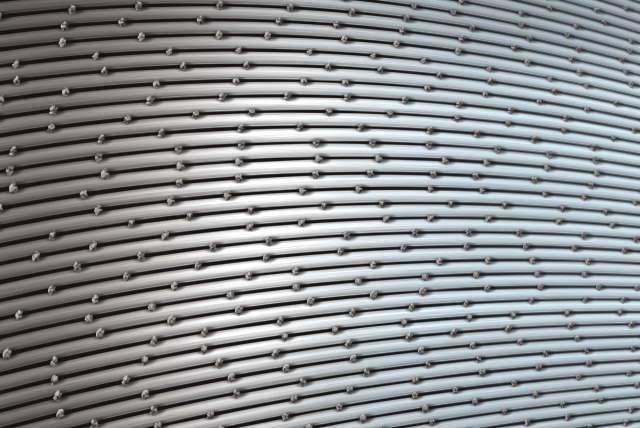
Give the GLSL for this texture, as a WebGL 2 fragment shader.

```glsl
#version 300 es
precision highp float;

uniform vec2 u_resolution;
out vec4 fragColor;

const vec3 WARM_STEEL = vec3(0.53, 0.505, 0.495);
const vec3 COOL_STEEL = vec3(0.75, 0.82, 0.845);
const vec3 GLARE = vec3(0.95, 0.95, 0.955);
const vec3 GAP_NEAR = vec3(0.09, 0.08, 0.075);
const vec3 GAP_FAR = vec3(0.23, 0.26, 0.27);
const vec3 WELD_DARK = vec3(0.20, 0.19, 0.185);
const vec3 WELD_LIGHT = vec3(0.74, 0.73, 0.72);

float hash(vec2 p) {
    return fract(sin(dot(p, vec2(127.1, 311.7))) * 43758.5453);
}

float noise(vec2 p) {
    vec2 i = floor(p);
    vec2 f = fract(p);
    f = f * f * (3.0 - 2.0 * f);
    float low = mix(hash(i), hash(i + vec2(1.0, 0.0)), f.x);
    float high = mix(hash(i + vec2(0.0, 1.0)), hash(i + 1.0), f.x);
    return mix(low, high, f.y);
}

float bell(float x, float center, float width) {
    float d = (x - center) / width;
    return exp(-d * d);
}

// Rod spacing shrinks with perspective towards the right
float rodPitch(float x) {
    return 0.043 - 0.010 * x - 0.0047 * x * x;
}

// Row number, growing downwards along the bent sheet of rods
float rowAt(vec2 uv) {
    float bend = 0.598 + 0.262 * uv.x - 0.25 * uv.x * uv.x;
    float t = (bend - uv.y) / rodPitch(uv.x);
    float above = min(t, 0.0);
    return t - 0.008 * above * above;
}

// Brightness across one rod: 0 is its upper edge, 1 its lower edge
float rodShade(float f, float contrast) {
    float upper = 1.0 - smoothstep(0.05, 0.26, f);
    float lower = smoothstep(0.5, 0.95, f);
    float shine = 0.13 * bell(f, 0.34, 0.13) + 0.14 * bell(f, 0.83, 0.035);
    return 1.0 + contrast * (shine - 0.22 * upper - 0.42 * lower);
}

// Steel tint, with a broad glare left of the centre
vec3 steelColor(vec2 uv) {
    vec3 tint = mix(WARM_STEEL, COOL_STEEL, smoothstep(0.3, 0.66, uv.x));
    float glare = bell(uv.x, 0.42 + 0.08 * (uv.y - 0.5), 0.2) * (0.6 + 0.4 * bell(uv.y, 0.48, 0.4));
    float falloff = 1.0 - 0.2 * smoothstep(0.72, 1.0, uv.y) - 0.1 * smoothstep(0.3, 0.0, uv.y);
    return mix(tint, GLARE, glare) * falloff * mix(0.86, 1.0, smoothstep(0.0, 0.25, uv.x));
}

// Offset from the weld of this cell, in canvas heights
vec2 weldOffset(float x, float gapRow, float e, float aspect) {
    float along = 7.5 * x + 2.5 * x * x + hash(vec2(gapRow, 3.7));
    float jitter = 0.3 + 0.4 * hash(vec2(floor(along), gapRow));
    float cellWidth = aspect / (7.5 + 5.0 * x);
    return vec2((fract(along) - jitter) * cellWidth, -e * rodPitch(x));
}

void main() {
    vec2 uv = gl_FragCoord.xy / u_resolution;
    float aspect = u_resolution.x / u_resolution.y;
    float pitch = rodPitch(uv.x);
    float row = rowAt(uv);
    float gapRow = floor(row + 0.5);
    float e = row - gapRow;
    float pixel = 1.0 / u_resolution.y;

    // Focus softens to the right and the upper corner
    float blur = smoothstep(0.5, 1.0, uv.x) * (0.5 + 0.5 * uv.y);
    float soft = max(0.045 + 0.09 * blur, 0.8 * pixel / pitch);

    // Rods with brushed streaks and slight differences
    float streaks = noise(vec2(uv.x * 9.0, row * 13.0)) - 0.5;
    float grain = noise(vec2(uv.x * 50.0, row * 22.0)) - 0.5;
    float rodTone = hash(vec2(floor(row), 8.1)) - 0.5;
    float contrast = mix(1.1, 0.75, smoothstep(0.2, 0.7, uv.x));
    float tone = rodShade(fract(row), contrast);
    tone += (0.12 * streaks + 0.05 * grain) * (1.0 - 0.7 * blur) + 0.06 * rodTone;
    vec3 color = steelColor(uv) * tone;

    // Dark gaps of uneven thickness
    float gapWidth = 0.085 + 0.05 * (noise(vec2(uv.x * 12.0, gapRow * 5.3)) - 0.5);
    gapWidth += 0.025 * (1.0 - smoothstep(0.0, 0.5, uv.x));
    float gap = 1.0 - smoothstep(gapWidth - soft, gapWidth + soft, abs(e + 0.015));
    color = mix(color, mix(GAP_NEAR, GAP_FAR, blur), gap);

    // Weld beads with soot beside them
    vec2 d = weldOffset(uv.x, gapRow, e, aspect);
    float seed = hash(vec2(gapRow, floor(d.x - uv.x * aspect)));
    float radius = pitch * (0.21 + 0.05 * seed);
    float edge = max(pixel, radius * (0.18 + 0.5 * blur));
    float soot = 1.0 - smoothstep(0.5, 1.7, length(d * vec2(0.55, 1.0) - vec2(0.3, -0.1) * radius) / radius);
    color = mix(color, GAP_NEAR, 0.65 * soot * (1.0 - 0.5 * blur));
    float lumps = noise(d / radius * 2.2 + gapRow * 7.0);
    float bead = length(d * vec2(1.2, 0.9)) - radius * (0.8 + 0.45 * lumps);
    float lit = clamp(0.5 + 0.35 * (d.y - d.x) / radius + 0.9 * (lumps - 0.5), 0.0, 1.0);
    vec3 beadColor = mix(WELD_DARK, WELD_LIGHT, lit);
    color = mix(color, beadColor, (1.0 - smoothstep(-edge, edge, bead)) * (1.0 - 0.25 * blur));

    fragColor = vec4(clamp(color, 0.0, 1.0), 1.0);
}
```
